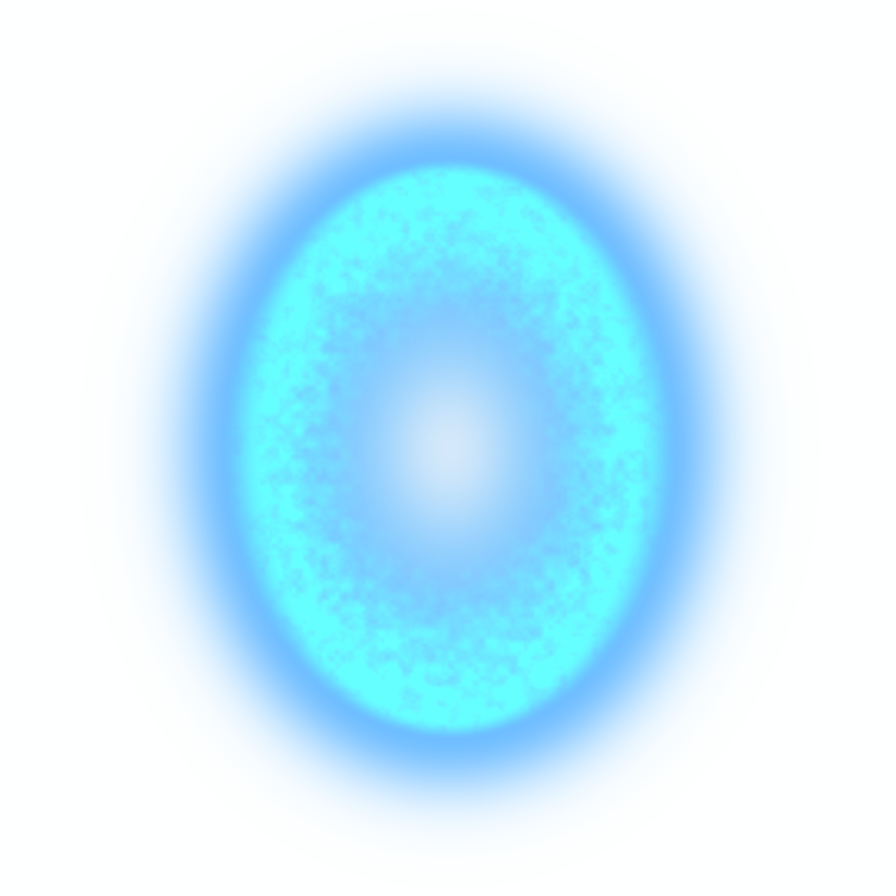
Reproduce this background procedurally as a three.js fragment shader.

```glsl
#define CENTER vec2(0.502, 0.499)
#define RADII vec2(0.241, 0.318)
#define GLOW_WIDTH 0.068
#define GRAIN_SCALE 75.0
#define GRAIN_AMOUNT 1.15
#define CORE_SIZE 0.34
#define PAPER vec3(0.995, 1.0, 1.0)
#define GLOW_BLUE vec3(0.43, 0.74, 1.0)
#define BODY_BLUE vec3(0.46, 0.77, 1.0)
#define RIM_CYAN vec3(0.40, 1.0, 1.0)
#define CORE_PALE vec3(0.83, 0.91, 0.98)

varying vec2 vUv;

float hash(vec2 p) {
  return fract(sin(dot(p, vec2(127.1, 311.7))) * 43758.5453);
}

float valueNoise(vec2 p) {
  vec2 cell = floor(p);
  vec2 f = fract(p);
  f = f * f * (3.0 - 2.0 * f);
  float low = mix(hash(cell), hash(cell + vec2(1.0, 0.0)), f.x);
  float high = mix(hash(cell + vec2(0.0, 1.0)), hash(cell + 1.0), f.x);
  return mix(low, high, f.y);
}

float fbm(vec2 p) {
  float sum = 0.0;
  float weight = 0.5;
  for (int i = 0; i < 3; i++) {
    sum += weight * valueNoise(p);
    p = p * 1.9 + 17.3;
    weight *= 0.55;
  }
  return sum / 0.93;
}

void main() {
  // Elliptical radius and approximate distance to the rim
  vec2 p = vUv - CENTER + 1e-5;
  vec2 q = p / RADII;
  float radius = length(q);
  float dist = (radius - 1.0) * radius / length(q / RADII);

  // Outer halo
  float falloff = max(dist, 0.0) / GLOW_WIDTH;
  vec3 color = mix(PAPER, GLOW_BLUE, exp(-falloff * falloff));

  // Grainy cyan ring, stronger toward the rim
  float grain = fbm(vUv * GRAIN_SCALE) - 0.5;
  float ring = smoothstep(0.38, 0.92, radius);
  float cyan = ring + grain * GRAIN_AMOUNT * smoothstep(0.25, 0.8, radius);
  vec3 body = mix(BODY_BLUE, RIM_CYAN, clamp(cyan, 0.0, 1.0));

  // Pale core
  float core = radius / CORE_SIZE;
  body = mix(body, CORE_PALE, exp(-core * core));

  // Rim, softer at the sides than at the top and bottom
  float sideways = q.x * q.x / (radius * radius);
  float softness = mix(0.014, 0.034, sideways);
  float inside = 1.0 - smoothstep(-softness, softness * 0.5, dist);

  gl_FragColor = vec4(mix(color, body, inside), 1.0);
}
```
